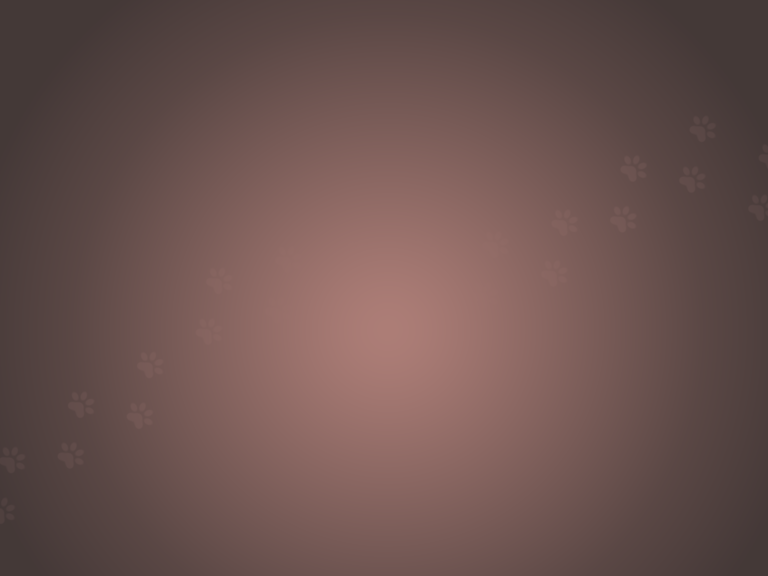
Reproduce this background procedurally as a Shadertoy shader.

```glsl
mat2 rotation(float a) {
    float c = cos(a), s = sin(a);
    return mat2(c, s, -s, c);
}

float smoothUnion(float a, float b, float k) {
    float h = max(k - abs(a - b), 0.0) / k;
    return min(a, b) - h * h * k * 0.25;
}

// Signed distance to a paw print that points up, about two units wide
float pawDistance(vec2 q) {
    vec2 side = vec2(abs(q.x), q.y);
    float heel = length(side - vec2(0.47, -0.42)) - 0.28;
    float d = smoothUnion(length(q + vec2(0.0, 0.12)) - 0.38, heel, 0.4);

    // Four toes fanned around the pad
    for (int i = 0; i < 4; i++) {
        vec2 toe = rotation((float(i) - 1.5) * 0.82) * q - vec2(0.0, 0.83);
        d = min(d, (length(toe / vec2(0.23, 0.34)) - 1.0) * 0.23);
    }
    return d;
}

// Coverage of the two rows of prints
float pawTrail(vec2 p) {
    const float trailHeight[12] = float[12](
        -0.299, -0.203, -0.134, 0.012, 0.049, 0.060,
        0.065, 0.075, 0.113, 0.207, 0.276, 0.227);
    const float size = 0.0225;
    float edge = 1.0 / (iResolution.y * size);
    float coverage = 0.0;

    for (int i = 0; i < 12; i++) {
        for (int row = 0; row < 2; row++) {
            vec2 place = vec2(-0.648 + 0.1199 * float(i), trailHeight[i] - 0.002);
            place -= float(row) * vec2(0.018, 0.088);
            vec2 q = rotation(0.785) * (p - place) / size;
            coverage = max(coverage, 1.0 - smoothstep(-edge, edge, pawDistance(q)));
        }
    }
    return coverage;
}

void mainImage(out vec4 fragColor, in vec2 fragCoord) {
    vec2 p = (fragCoord - 0.5 * iResolution.xy) / iResolution.y;

    // Warm glow with a rounded peak, fading into dark corners
    float r = length(p - vec2(0.007, -0.073));
    float softRadius = length(vec2(r, 0.08)) - 0.08;
    vec3 rose = vec3(0.674, 0.49, 0.464);
    vec3 brown = vec3(0.355, 0.28, 0.27);
    vec3 umber = vec3(0.268, 0.222, 0.217);
    vec3 color = mix(rose, brown, clamp(softRadius / 0.473, 0.0, 1.0));
    color = mix(color, umber, clamp((r - 0.547) / 0.19, 0.0, 1.0));

    // Pale prints that dissolve toward the glow
    float fade = smoothstep(0.12, 0.56, r);
    color += vec3(0.04, 0.028, 0.028) * fade * pawTrail(p);

    fragColor = vec4(color, 1.0);
}
```
